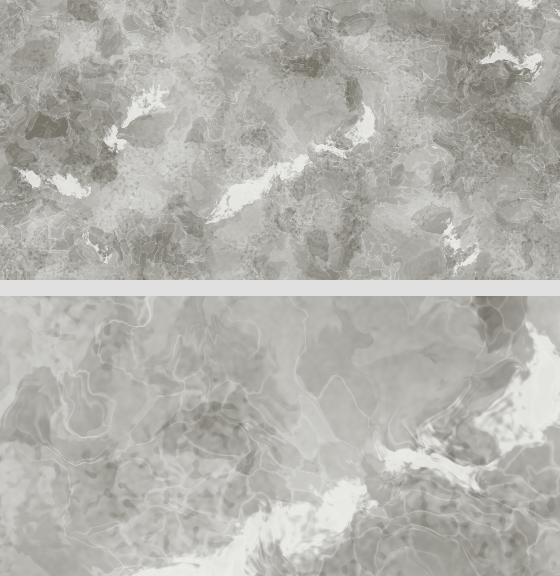
Top: the whole. Bottom: its middle third, enlarged.
A Shadertoy shader for this texture:

```glsl
const vec3 SHADOW = vec3(0.47, 0.46, 0.42);
const vec3 PALE = vec3(0.87, 0.87, 0.86);
const vec3 CALCITE = vec3(0.94, 0.94, 0.93);

vec2 hash2(vec2 p) {
    vec3 q = fract(p.xyx * vec3(0.1031, 0.1030, 0.0973));
    q += dot(q, q.yzx + 33.33);
    return fract((q.xx + q.yz) * q.zy);
}

float cornerSlope(vec2 cell, vec2 offset) {
    float angle = 6.2832 * hash2(cell).x;
    return dot(vec2(cos(angle), sin(angle)), offset);
}

float gradientNoise(vec2 p) {
    vec2 i = floor(p), f = fract(p);
    vec2 u = f * f * f * (f * (f * 6.0 - 15.0) + 10.0);
    vec2 e = vec2(1, 0);
    return mix(mix(cornerSlope(i, f), cornerSlope(i + e, f - e), u.x),
               mix(cornerSlope(i + e.yx, f - e.yx), cornerSlope(i + 1.0, f - 1.0), u.x), u.y);
}

float fbm(vec2 p, int octaves, float gain) {
    float sum = 0.0, amp = 1.0;
    for (int i = 0; i < octaves; i++) {
        sum += amp * gradientNoise(p);
        p = mat2(1.6, 1.2, -1.2, 1.6) * p + 17.3;
        amp *= gain;
    }
    return sum;
}

vec2 warp(vec2 p, float scale, float amount) {
    return p + amount * vec2(fbm(p * scale, 4, 0.55), fbm(p * scale + 41.7, 4, 0.55));
}

// x: gap between the two nearest seeds, yz: random values of the cell
vec3 cells(vec2 p) {
    vec2 i = floor(p), id = i;
    float near = 9.0, next = 9.0;
    for (int y = -1; y <= 1; y++)
    for (int x = -1; x <= 1; x++) {
        vec2 c = i + vec2(x, y);
        float d = length(c + 0.1 + 0.8 * hash2(c) - p);
        if (d < near) { next = near; near = d; id = c; }
        else next = min(next, d);
    }
    return vec3(next - near, hash2(id + 71.0));
}

// Soft glow around a segment
float stream(vec2 p, vec2 a, vec2 b, float width) {
    vec2 ab = b - a;
    float h = clamp(dot(p - a, ab) / dot(ab, ab), 0.0, 1.0);
    float d = length(p - a - ab * h) / width;
    return exp(-d * d);
}

// Thin line where the noise crosses zero
float vein(vec2 p, float width) {
    return 1.0 - smoothstep(0.0, width, abs(fbm(p, 4, 0.45)));
}

void mainImage(out vec4 fragColor, in vec2 fragCoord) {
    vec2 p = fragCoord / iResolution.y;
    vec2 q = warp(p, 4.0, 0.07);
    vec2 r = warp(q, 16.0, 0.018);

    // Broad pale flows and dark masses
    float flow = stream(q, vec2(0.46, 0.25), vec2(0.68, 0.62), 0.10)
               + stream(q, vec2(0.80, 0.32), vec2(1.30, 0.56), 0.09)
               + 0.7 * stream(q, vec2(0.15, 0.82), vec2(0.95, 0.84), 0.08)
               + 0.7 * stream(q, vec2(1.30, 0.85), vec2(1.50, 0.55), 0.10)
               + 0.7 * stream(q, vec2(1.52, 0.25), vec2(1.85, 0.02), 0.07);
    float dark = stream(q, vec2(0.05, 0.58), vec2(0.25, 0.55), 0.15)
               + stream(q, vec2(1.10, 0.74), vec2(1.22, 0.68), 0.12)
               + stream(q, vec2(1.65, 0.66), vec2(1.95, 0.50), 0.20)
               + 0.8 * stream(q, vec2(0.55, 0.10), vec2(0.68, 0.14), 0.10)
               + 0.8 * stream(q, vec2(1.35, 0.95), vec2(1.75, 0.90), 0.10);
    float tone = 0.50 + 0.26 * flow - 0.24 * dark + 0.22 * fbm(q * 3.0, 6, 0.6);
    tone += 0.14 * (smoothstep(-0.06, 0.06, fbm(r * 7.0 + 5.0, 5, 0.6)) - 0.5);

    // Rounded clasts, large and scattered, then small and crowded
    vec3 big = cells(r * vec2(9.0, 10.0));
    float bigBody = smoothstep(0.12, 0.20, big.x) * smoothstep(0.62, 0.70, big.y);
    tone -= bigBody * (0.08 + 0.20 * big.z);
    vec3 small = cells(r * vec2(24.0, 28.0) + 9.0);
    float crowd = smoothstep(-0.12, 0.25, fbm(q * 3.5 + 23.0, 3, 0.5) + 0.4 * dark - 0.15 * flow);
    tone += crowd * (0.16 * (1.0 - smoothstep(0.03, 0.16, small.x)) - 0.16 * small.y + 0.03);

    // Mineral grain and clustered pits
    float grain = fbm(p * 62.0, 2, 0.8);
    float pits = smoothstep(0.12, 0.36, gradientNoise(p * 85.0 + 3.0));
    float pitted = smoothstep(-0.15, 0.25, fbm(q * 6.0 + 61.0, 4, 0.6));
    tone += (0.07 + 0.11 * pitted) * grain - 0.18 * pits * pitted;

    // Fine veins, mostly shallow and falling to the right
    vec2 slanted = mat2(0.90, 0.42, -0.42, 0.90) * r;
    float veins = 0.8 * vein(slanted * vec2(2.2, 5.0), 0.020)
                + 0.6 * vein(slanted * vec2(5.0, 8.0) + 31.0, 0.026)
                + 0.5 * vein(r * 6.0 + 13.0, 0.022);
    float faded = smoothstep(-0.25, 0.35, fbm(p * 7.0 + 83.0, 3, 0.5));
    tone += 0.32 * veins * faded;

    // Crumbly white calcite patches
    float white = stream(q, vec2(0.80, 0.27), vec2(1.30, 0.55), 0.045)
                + stream(q, vec2(0.08, 0.36), vec2(0.30, 0.35), 0.035)
                + stream(q, vec2(0.42, 0.50), vec2(0.55, 0.66), 0.045)
                + stream(q, vec2(1.55, 0.20), vec2(1.72, 0.03), 0.040)
                + stream(q, vec2(1.74, 0.80), vec2(1.88, 0.77), 0.040)
                + stream(q, vec2(1.90, 1.00), vec2(2.00, 0.93), 0.040)
                + stream(q, vec2(0.28, 0.14), vec2(0.34, 0.12), 0.035);
    float crumble = 0.7 * fbm(r * 11.0 + 7.0, 5, 0.75) + 0.25 * grain;
    white = smoothstep(0.55, 0.95, white + crumble - 0.4 * bigBody);

    // Compress the highlights so the pale matrix stays even
    tone -= 0.45 * max(tone - 0.72, 0.0);
    vec3 color = mix(SHADOW, PALE, clamp(tone + 0.05, 0.0, 1.1));
    fragColor = vec4(mix(color, CALCITE, 0.8 * white), 1.0);
}
```
